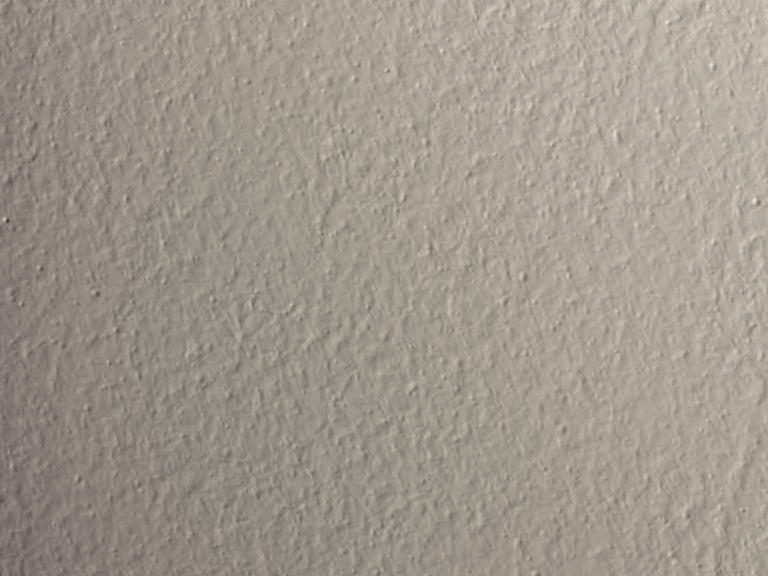
A Shadertoy shader for this texture:

```glsl
// Painted plaster wall with fine bumpy relief under soft raking light from the left.

const vec3  CENTER_TINT  = vec3(1.0, 0.966, 0.894);  // greenish grey
const vec3  EDGE_TINT    = vec3(1.0, 0.940, 0.880);  // warm pinkish grey
const float BASE_LIGHT   = 0.494;
const vec2  LIGHT_SLOPE  = vec2(0.168, 0.092);       // brightens to the upper right
const vec2  LIGHT_TRAVEL = vec2(0.90, -0.44);        // direction the light moves
const float RELIEF_STEP  = 0.0023;
const float RELIEF_GAIN  = 0.190;
const float GRAIN_FREQ   = 60.0;
const float GRAIN_ANGLE  = 0.45;                     // lean of the grain, radians
const float GRAIN_STRETCH = 0.76;
const float SPECKLE      = 0.012;

// Sine-free hashes
float hash12(vec2 p) {
    vec3 q = fract(vec3(p.xyx) * 0.1031);
    q += dot(q, q.yzx + 33.33);
    return fract((q.x + q.y) * q.z);
}

vec3 hash32(vec2 p) {
    vec3 q = fract(vec3(p.xyx) * vec3(0.1031, 0.1030, 0.0973));
    q += dot(q, q.yxz + 33.33);
    return fract((q.xxy + q.yzz) * q.zyx);
}

float valueNoise(vec2 p) {
    vec2 cell = floor(p), f = fract(p);
    f = f * f * (3.0 - 2.0 * f);
    float low  = mix(hash12(cell), hash12(cell + vec2(1, 0)), f.x);
    float high = mix(hash12(cell + vec2(0, 1)), hash12(cell + vec2(1, 1)), f.x);
    return mix(low, high, f.y);
}

mat2 rotation(float a) {
    float c = cos(a), s = sin(a);
    return mat2(c, -s, s, c);
}

// Pimples scattered on a jittered grid; share is the filled part of the cells
float pimples(vec2 p, float cellSize, float radius, float share, float seed) {
    vec2 home = floor(p / cellSize);
    float height = 0.0;
    for (int j = -1; j <= 1; j++)
    for (int i = -1; i <= 1; i++) {
        vec2 cell = home + vec2(i, j);
        vec3 place = hash32(cell + seed);
        vec3 kind = hash32(cell + seed + 71.0);
        vec2 offset = p - (cell + place.xy) * cellSize;
        float r = radius * mix(0.65, 1.25, kind.x);
        float dome = 1.0 - smoothstep(0.0, r, length(offset * vec2(1.0, mix(0.65, 1.1, kind.y))));
        height = max(height, dome * step(place.z, share) * mix(0.3, 1.0, kind.z));
    }
    return height;
}

// Rolled paint grain, leaning and slightly stretched, with raised blobs
float grain(vec2 p) {
    p += 0.010 * (vec2(valueNoise(p * 38.0), valueNoise(p * 38.0 + 40.0)) - 0.5);
    vec2 q = rotation(GRAIN_ANGLE) * p;
    q.y *= GRAIN_STRETCH;
    float sum = 0.0, amplitude = 1.0, frequency = GRAIN_FREQ;
    for (int octave = 0; octave < 3; octave++) {
        float n = valueNoise(q * frequency + 17.0 * float(octave));
        sum += amplitude * mix(n, n * n, 0.6);
        q = rotation(0.5) * q;
        frequency *= 1.75;
        amplitude *= 0.62;
    }
    return sum;
}

// Faint wavy paint ridge in the lower right corner
float ridge(vec2 p) {
    float path = 1.235 + 0.28 * p.y - 0.10 * p.y * p.y + 0.020 * (valueNoise(vec2(p.y * 22.0, 3.0)) - 0.5);
    float across = (p.x - path) / 0.011;
    return exp(-across * across) * (1.0 - smoothstep(0.15, 0.42, p.y));
}

float wallHeight(vec2 p) {
    float patchiness = mix(0.70, 1.25, valueNoise(p * 7.0 + 5.0));
    float height = grain(p) * patchiness;
    height += 0.65 * pimples(p, 0.018, 0.0075, 0.28, 11.0);
    height += 1.10 * pimples(p, 0.055, 0.0085, 0.22, 53.0);
    height += 1.80 * pimples(p, 0.170, 0.0095, 0.20, 97.0);
    return height + 0.9 * ridge(p);
}

void mainImage(out vec4 fragColor, in vec2 fragCoord) {
    vec2 uv = fragCoord / iResolution.xy;
    vec2 p = fragCoord / iResolution.y;

    // Broad illumination
    float light = BASE_LIGHT + dot(LIGHT_SLOPE, uv);
    light += 0.012 * (valueNoise(p * 3.0 + 9.0) - 0.5);
    light -= 0.022 * (1.0 - smoothstep(0.0, 0.10, uv.x));

    // Relief: slopes facing the light brighten, far slopes fall into shade
    vec2 stepAlong = LIGHT_TRAVEL * RELIEF_STEP;
    float slope = wallHeight(p + stepAlong) - wallHeight(p - stepAlong);
    float relief = RELIEF_GAIN * slope * (slope < 0.0 ? 1.05 : 0.95);
    light += relief * mix(0.9, 1.05, uv.y);

    // Fine speckle and tint
    light += SPECKLE * (valueNoise(p * 300.0) - 0.5);
    float edge = smoothstep(0.25, 0.75, length((uv - vec2(0.50, 0.48)) * vec2(1.15, 0.75)));
    vec3 color = light * mix(CENTER_TINT, EDGE_TINT, edge);
    fragColor = vec4(clamp(color, 0.0, 1.0), 1.0);
}
```
